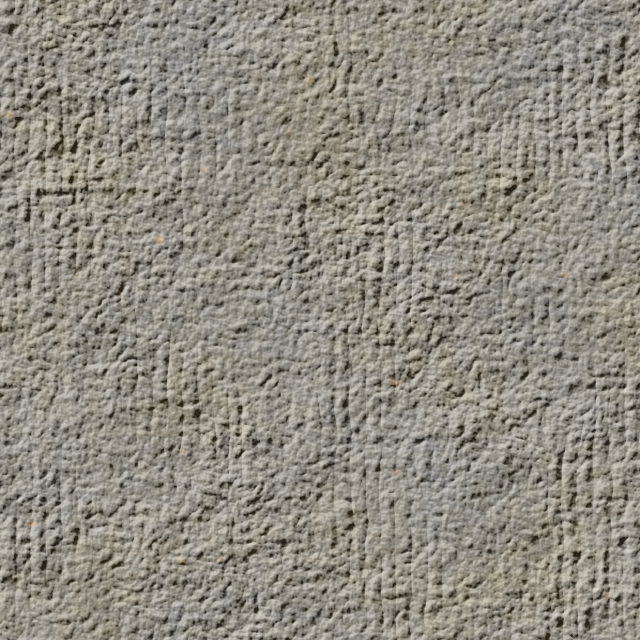
This texture is drawn by a WebGL 2 fragment shader. Its source:

```glsl
#version 300 es
precision highp float;
// Rough weathered concrete with broken vertical tooling grooves in raking sunlight.

uniform vec2 u_resolution;
out vec4 fragColor;

// Random unit gradient for a lattice point
vec2 latticeGradient(vec2 cell) {
    uvec2 q = uvec2(ivec2(cell) + 4096);
    uint n = q.x * 1597u + q.y * 51749u;
    n = (n ^ (n >> 15u)) * 73939u;
    n = (n ^ (n >> 13u)) * 91193u;
    n ^= n >> 16u;
    float angle = float(n & 65535u) / 65536.0 * 6.28319;
    return vec2(cos(angle), sin(angle));
}

float gradientNoise(vec2 p) {
    vec2 cell = floor(p);
    vec2 f = p - cell;
    vec2 w = f * f * f * (f * (f * 6.0 - 15.0) + 10.0);
    vec2 e = vec2(1.0, 0.0);
    float a = dot(latticeGradient(cell), f);
    float b = dot(latticeGradient(cell + e.xy), f - e.xy);
    float c = dot(latticeGradient(cell + e.yx), f - e.yx);
    float d = dot(latticeGradient(cell + e.xx), f - e.xx);
    return mix(mix(a, b, w.x), mix(c, d, w.x), w.y);
}

// Rounded ridges running up the wall, bent and chipped along their length
float grooves(vec2 p) {
    float bend = 0.4 * gradientNoise(p * vec2(14.0, 9.0) + 31.0);
    float ridge = abs(sin(3.14159 * (p.x * 42.0 + bend)));
    float chips = 0.7 + gradientNoise(p * vec2(40.0, 24.0) + 57.0);
    return ridge * chips / 42.0;
}

// Surface height; each layer is divided by its frequency so its weight sets the slope
float surfaceHeight(vec2 p, float grooveAmount, float roughness) {
    vec2 q = p + 0.006 * vec2(gradientNoise(p * 17.0), gradientNoise(p * 17.0 + 80.0));
    float h = 0.18 * gradientNoise(q * 19.0 + 11.0) / 19.0;
    h += 0.38 * abs(gradientNoise(q * vec2(40.0, 46.0) + 5.0)) / 43.0;
    h += 0.40 * gradientNoise(q * vec2(78.0, 70.0) + 23.0) / 74.0;
    h += 0.38 * gradientNoise(q * 128.0 + 41.0) / 128.0;
    h += 0.30 * gradientNoise(p * 225.0 + 67.0) / 225.0;
    return roughness * h + 0.25 * grooveAmount * grooves(q);
}

void main() {
    vec2 p = gl_FragCoord.xy / u_resolution.y;
    vec2 toLight = normalize(vec2(-0.6, 0.8));

    // Broad patches of tooling and wear
    float grooveAmount = smoothstep(-0.15, 0.3, gradientNoise(p * vec2(6.0, 4.5) + 3.0));
    float roughness = 1.0 + 0.4 * gradientNoise(p * 4.0 + 19.0);

    // Slope along the light
    vec2 reach = toLight * 0.0014;
    float facing = (surfaceHeight(p - reach, grooveAmount, roughness)
                  - surfaceHeight(p + reach, grooveAmount, roughness)) / 0.0028;

    // Cast shadows from lumps standing toward the light
    float here = surfaceHeight(p, grooveAmount, roughness);
    float horizon = 0.0;
    for (int i = 1; i <= 5; i++) {
        float dist = 0.0028 * float(i);
        float rise = surfaceHeight(p + toLight * dist, grooveAmount, roughness) - here;
        horizon = max(horizon, rise / dist);
    }
    float shadow = smoothstep(0.35, 1.2, horizon);

    // Tone, with mineral speckle
    float tone = 0.57 + 0.21 * facing - 0.24 * shadow;
    tone += 0.09 * gradientNoise(p * 150.0 + 7.0) + 0.05 * gradientNoise(p * 7.0 + 90.0);
    tone = clamp(tone, 0.13, 0.72 + 0.4 * max(tone - 0.72, 0.0));

    // Warm grey cement, drifting between ochre and bluish, with a few tan pebbles
    vec3 colour = tone + vec3(0.017, 0.0, -0.04);
    float drift = gradientNoise(p * 5.0 + 44.0) + 0.7 * gradientNoise(p * 38.0 + 72.0);
    colour += vec3(0.018, 0.004, -0.035) * drift;
    float pebble = smoothstep(0.48, 0.6, gradientNoise(p * vec2(30.0, 36.0) + 101.0));
    colour += vec3(0.07, 0.02, -0.03) * pebble * (1.0 - shadow);

    fragColor = vec4(colour, 1.0);
}
```
